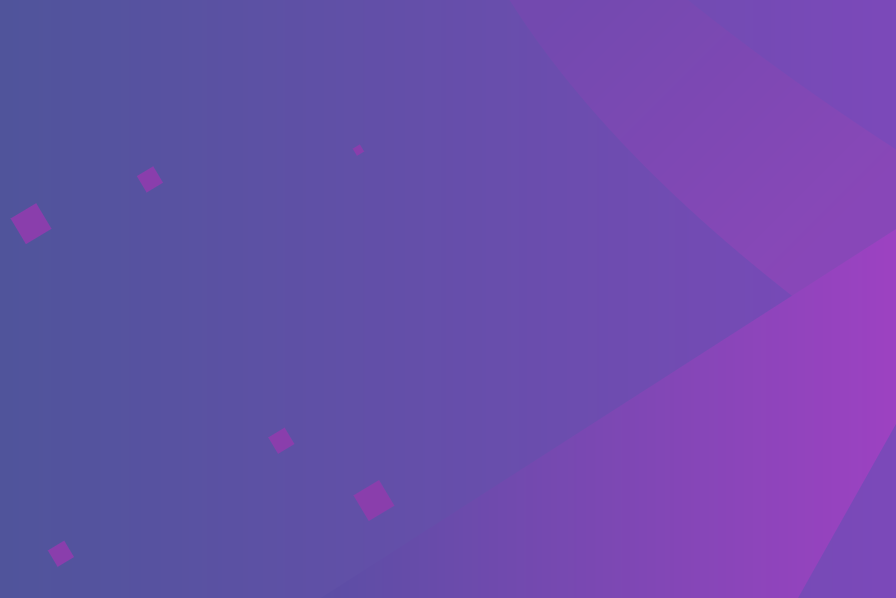
Reproduce this background procedurally as a WebGL 2 fragment shader.

```glsl
#version 300 es
precision highp float;

#define BASE_LEFT vec3(0.312, 0.330, 0.608)
#define BASE_RIGHT vec3(0.485, 0.285, 0.728)
#define RIBBON_TOP vec3(0.450, 0.287, 0.688)
#define RIBBON_END vec3(0.535, 0.280, 0.720)
#define BEAM_DIM vec3(0.358, 0.305, 0.645)
#define BEAM_BRIGHT vec3(0.615, 0.258, 0.760)
#define TILE_COLOR vec3(0.540, 0.245, 0.675)
#define TILE_ANGLE 0.54
#define ASPECT 1.5

uniform vec2 u_resolution;
out vec4 fragColor;

// Tile centre and half side, in canvas heights
const vec3 TILES[6] = vec3[6](
    vec3(0.052, 0.626, 0.0250), vec3(0.251, 0.700, 0.0160),
    vec3(0.600, 0.749, 0.0070), vec3(0.102, 0.074, 0.0160),
    vec3(0.471, 0.263, 0.0160), vec3(0.626, 0.163, 0.0250));

// Antialiased coverage of a signed distance, positive inside
float coverage(float inside) {
    return clamp(0.5 + inside * u_resolution.y, 0.0, 1.0);
}

// Signed distance to the left of the line from a to b
float leftOf(vec2 p, vec2 a, vec2 b) {
    vec2 dir = normalize(b - a);
    return dot(p - a, vec2(-dir.y, dir.x));
}

// Approximate distance to the right of x = k.x + k.y * d + k.z * d * d
float rightOfCurve(float x, float d, vec3 k) {
    float slope = k.y + 2.0 * k.z * d;
    return (x - k.x - (k.y + k.z * d) * d) / sqrt(1.0 + slope * slope);
}

float squareInside(vec2 p, float halfSide) {
    vec2 q = abs(p);
    return halfSide - max(q.x, q.y);
}

void main() {
    vec2 uv = gl_FragCoord.xy / u_resolution;
    vec2 p = uv * vec2(ASPECT, 1.0);
    float depth = 1.0 - p.y;

    // Horizontal background gradient
    vec3 color = mix(BASE_LEFT, BASE_RIGHT, uv.x);

    // Curved ribbon falling from the top edge
    float ribbon = min(rightOfCurve(p.x, depth, vec3(0.853, 0.632, 0.655)),
                      -rightOfCurve(p.x, depth, vec3(1.152, 1.245, 0.590)));
    float along = clamp((p.x + depth - 0.957) / 0.82, 0.0, 1.0);
    color = mix(color, mix(RIBBON_TOP, RIBBON_END, along), coverage(ribbon));

    // Diagonal beam that brightens to the right
    float beam = min(leftOf(p, vec2(1.5, 0.617), vec2(0.537, 0.0)),
                     leftOf(p, vec2(1.336, 0.0), vec2(1.5, 0.291)));
    float glow = clamp((p.x - 0.537) / 0.963, 0.0, 1.0);
    color = mix(color, mix(BEAM_DIM, BEAM_BRIGHT, glow), coverage(beam));

    // Scattered tilted tiles
    float c = cos(TILE_ANGLE), s = sin(TILE_ANGLE);
    mat2 tilt = mat2(c, -s, s, c);
    float tiles = 0.0;
    for (int i = 0; i < 6; i++) {
        vec2 local = tilt * (p - TILES[i].xy);
        tiles = max(tiles, coverage(squareInside(local, TILES[i].z)));
    }
    color = mix(color, TILE_COLOR, tiles);

    fragColor = vec4(color, 1.0);
}
```
